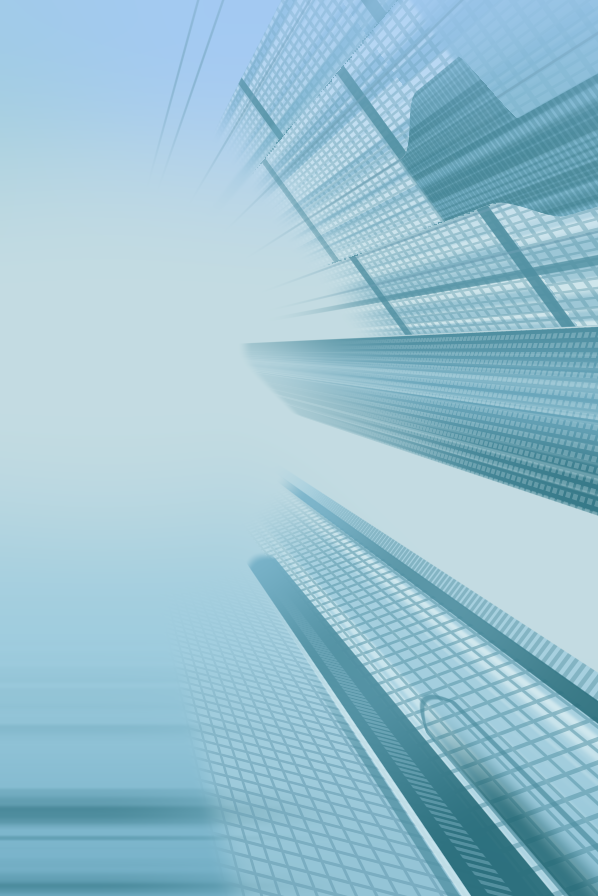
Write a Shadertoy shader that draws this background.

```glsl
// Glass towers seen from below, fading into pale blue haze.
// Edges run to one vanishing point, so shapes are ranges of angle and depth
// around it; floors repeat evenly in inverse depth, as in perspective.

const vec2 VANISH = vec2(0.172, 0.914); // canvas is 1.0 wide, 1.5 high
const vec3 DARK = vec3(0.13, 0.40, 0.45);
const vec3 TEAL = vec3(0.31, 0.56, 0.63);
const vec3 MID = vec3(0.47, 0.70, 0.79);
const vec3 SKY = vec3(0.62, 0.80, 0.87);
const vec3 PALE = vec3(0.765, 0.86, 0.885);
const vec3 BLUE = vec3(0.64, 0.79, 0.95);
const vec3 WHITE = vec3(0.86, 0.94, 0.96);
const float STOREY = 0.8; // inverse depth between dark belts
const float BEAMS[7] = float[7](0.235, 0.35, 0.57, 0.773, 1.037, 1.24, 1.305);

// Offset from the vanishing point, its angle and depth, edge softness
vec2 q;
float a, r, e;

float hash(float n) { return fract(sin(n * 127.1) * 43758.5453); }

float noise(float x) {
  float i = floor(x), f = fract(x);
  return mix(hash(i), hash(i + 1.0), f * f * (3.0 - 2.0 * f));
}

float streaks(float x) { return 0.6 * noise(x) + 0.4 * noise(x * 2.7 + 9.0); }

float ramp(float lo, float hi, float x) { return smoothstep(lo, hi, x); }

float band(float x, float lo, float hi, float s) {
  return ramp(lo - s, lo + s, x) * (1.0 - ramp(hi - s, hi + s, x));
}

float sector(float lo, float hi) { return band(a, lo, hi, e); }

// Repeated line of half width w, dissolving where it grows too fine
float rule(float x, float w) {
  float f = fwidth(x);
  return (1.0 - ramp(w, w + f, abs(fract(x) - 0.5))) * (1.0 - ramp(0.35, 0.9, f));
}

float floors(float x, float y) { return 1.0 / max(dot(q, vec2(x, y)), 0.05); }

vec3 skyColor(vec2 p) {
  vec3 c = mix(MID, SKY, ramp(0.0, 0.45, p.y));
  c = mix(c, PALE, ramp(0.38, 0.85, p.y + 0.42 * ramp(0.35, 1.0, p.x)));
  c = mix(c, mix(SKY, BLUE, ramp(-0.1, 0.4, p.x)), ramp(0.98, 1.48, p.y));
  // Horizontal motion streaks at the lower left
  float low = (1.0 - ramp(0.0, 0.47, p.y)) * (1.0 - ramp(0.15, 0.62, p.x));
  c = mix(c, TEAL, low * ramp(0.35, 0.8, streaks(p.y * 42.0)) * 0.75);
  float deep = band(p.y, 0.12, 0.16, 0.012) + band(p.y, 0.0, 0.03, 0.02);
  return mix(c, DARK, deep * low * (0.3 + 0.6 * noise(p.y * 110.0)));
}

// Large glass tower at the upper right
vec3 upperTower(vec3 c) {
  float inv = floors(0.81, 0.587), s = 1.0 / inv;
  float fog = ramp(0.27, 0.55, r);
  float body = sector(0.05, 1.1) * ramp(0.35, 0.45, s);
  float sheen = streaks(a * 38.0 + floor(s * 3.0));
  c = mix(c, mix(MID, WHITE, ramp(0.25, 0.65, sheen)), body * 0.5);
  float grid = max(rule(a * 52.0, 0.07), rule(inv * 22.0, 0.1));
  c = mix(c, TEAL, body * fog * grid * 0.36);
  // Pale wing, then the dark rounded block in front of it
  float wing = ramp(0.755, 0.765, s) * sector(0.5, 1.2);
  c = mix(c, mix(MID, BLUE, ramp(0.55, 1.0, a)), wing * (0.62 + 0.25 * sheen));
  float roof = 0.57 + 0.12 * ramp(0.59, 0.68, s) - 0.18 * ramp(0.77, 0.79, s);
  float base = mix(0.36, 0.282, ramp(0.67, 0.76, s));
  float block = sector(base, roof) * ramp(0.586, 0.592, s);
  vec3 wall = mix(TEAL, MID, ramp(0.3, 0.85, streaks(a * 70.0)));
  wall = mix(wall, DARK, rule(inv * 65.0, 0.2) * 0.25);
  c = mix(c, wall, block * 0.92);
  // Belts between storeys, offset from panel to panel
  float start = a < 0.36 ? 1.53 : (a < 0.87 ? 1.675 : 1.42);
  float belt = rule((inv - start) / STOREY + 0.5, 0.025);
  c = mix(c, TEAL, belt * body * (1.0 - block) * (1.0 - wing) * 0.9);
  // Long beams
  for (int i = 0; i < 7; i++) {
    float beam = 1.0 - ramp(0.001, 0.001 + 2.0 * e, abs(a - BEAMS[i]));
    c = mix(c, MID * 0.88, beam * fog * (1.0 - block) * 0.7);
  }
  c = mix(c, MID, band(a, 0.87, 0.92, 0.012) * fog * 0.45);
  return mix(c, TEAL, sector(0.17, 0.19) * fog * 0.75);
}

// Dark blade pointing at the vanishing point
vec3 blade(vec3 c) {
  float across = (a + 0.32) / 0.367;
  float tip = 0.235 + max(-a, 0.0) * max(-a, 0.0);
  float shape = sector(-0.323, 0.047) * ramp(tip - 0.01, tip + 0.015, r);
  vec3 wall = mix(TEAL, MID, 0.65 * band(across, 0.35, 0.82, 0.2));
  wall = mix(wall, DARK, 0.55 * ramp(0.5, 0.9, r) * (1.0 - ramp(0.1, 0.5, across)));
  wall = mix(wall, WHITE, 0.3 * ramp(0.45, 0.9, streaks(a * 75.0)));
  float windows = rule(a * 48.0, 0.22) * rule(floors(0.96, -0.28) * 55.0, 0.24);
  wall = mix(wall, WHITE, windows * 0.25);
  return mix(c, wall, shape * (0.2 + 0.8 * ramp(0.3, 0.7, r + 0.18 * across)));
}

// Pair of towers at the lower right
vec3 lowerTowers(vec3 c) {
  float invLeft = floors(-0.25, -0.97);
  // Glass faces and their grids
  float right = sector(-0.9, -0.64) * ramp(0.36, 0.55, r);
  float left = band(a, -1.33, -0.97, 0.04) * ramp(0.4, 0.8, r);
  c = mix(c, mix(SKY, WHITE, ramp(0.35, 0.8, streaks(a * 36.0))), right * 0.7);
  c = mix(c, WHITE, left * 0.28);
  float bars = rule(a * 33.0, 0.045);
  c = mix(c, TEAL, right * max(bars, rule(floors(0.35, -0.94) * 23.0, 0.07)) * 0.5);
  c = mix(c, MID * 0.9, left * max(bars, rule(invLeft * 24.0, 0.07)) * 0.65);
  // Arched panel, darkening towards the viewer
  float arc = r - 0.79 - 25.0 * (a + 0.826) * (a + 0.826);
  float arch = sector(-0.87, -0.785) * ramp(-0.003, 0.003, arc);
  float inner = sector(-0.865, -0.793) * ramp(0.008, 0.014, arc);
  c = mix(c, TEAL, arch * (1.0 - inner) * 0.75);
  c = mix(c, DARK, inner * (1.0 - ramp(-0.85, -0.8, a)) * ramp(0.76, 1.05, r) * 0.85);
  // Striped roof and dark edge of the right tower
  vec3 roof = mix(SKY, TEAL, rule(floors(0.8, -0.6) * 60.0, 0.17) * 0.6);
  c = mix(c, roof, sector(-0.62, -0.578) * ramp(0.34, 0.45, r) * 0.75);
  vec3 wall = mix(mix(MID, TEAL, ramp(0.4, 0.65, r)), DARK, ramp(0.7, 1.05, r) * 0.85);
  c = mix(c, wall, sector(-0.647, -0.617) * ramp(0.36, 0.42, r) * 0.9);
  // Dark ridge of the left tower with a bright rim
  float tip = r - 0.43 - 4.0 * (a + 0.945) * (a + 0.945);
  wall = mix(wall, SKY, rule(invLeft * 42.0, 0.16) * sector(-0.955, -0.925) * 0.35);
  c = mix(c, wall, sector(-0.978, -0.88) * ramp(-0.008, 0.012, tip) * 0.94);
  c = mix(c, WHITE, sector(-0.99, -0.978) * ramp(0.45, 0.75, r) * 0.7);
  return mix(c, TEAL, sector(-1.008, -0.992) * ramp(0.6, 0.85, r) * 0.75);
}

void mainImage(out vec4 fragColor, in vec2 fragCoord) {
  vec2 p = fragCoord / iResolution.xy * vec2(1.0, 1.5);
  q = p - VANISH;
  a = atan(q.y, q.x);
  r = length(q);
  e = 0.8 / (iResolution.x * max(r, 0.05));
  vec3 c = lowerTowers(blade(upperTower(skyColor(p))));
  // Haze over the top and around the vanishing point
  c = mix(c, BLUE, 0.55 * ramp(1.22, 1.55, p.y));
  c = mix(c, PALE, 0.5 * (1.0 - ramp(0.05, 0.42, r)));
  fragColor = vec4(c, 1.0);
}
```
